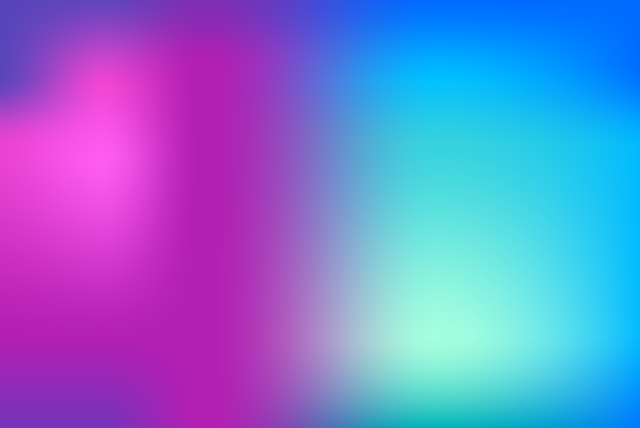
This background is drawn by a Shadertoy shader. Its source:

```glsl
// A soft mesh gradient: pink glow on the left, mint and cyan glow on the right.
// Four vertical colour ramps stand at fixed columns; each ramp is built from
// eased blends going upward, and neighbouring ramps are eased together sideways.

// Colours
const vec3 INDIGO  = vec3(0.47, 0.20, 0.73);
const vec3 VIOLET  = vec3(0.34, 0.27, 0.73);
const vec3 PURPLE  = vec3(0.50, 0.18, 0.70);
const vec3 MAGENTA = vec3(0.70, 0.12, 0.70);
const vec3 ORCHID  = vec3(0.91, 0.26, 0.82);
const vec3 PINK    = vec3(1.00, 0.36, 0.95);
const vec3 ROSE    = vec3(0.94, 0.27, 0.82);
const vec3 TEAL    = vec3(0.00, 0.70, 0.72);
const vec3 MINT    = vec3(0.65, 1.00, 0.87);
const vec3 AQUA    = vec3(0.20, 0.82, 0.87);
const vec3 CYAN    = vec3(0.00, 0.75, 1.00);
const vec3 SKY     = vec3(0.00, 0.73, 1.00);
const vec3 AZURE   = vec3(0.00, 0.48, 1.00);
const vec3 BLUE    = vec3(0.00, 0.42, 1.00);

// Column positions across the canvas, 0 to 1
const float GLOW_X = 0.156;
const float BAND_X = 0.319;
const float MINT_X = 0.684;

const float SOFTNESS     = 0.5;  // 0 = linear blends, 1 = fully smooth blends
const float RIGHT_FALLOFF = 1.7; // how long the mint glow holds to the right
const float FLOOR_FALLOFF = 1.7; // how quickly the mint sinks into teal

// Blend weight between a and b, part linear and part smooth
float ease(float a, float b, float x) {
    float t = clamp((x - a) / (b - a), 0.0, 1.0);
    return mix(t, smoothstep(0.0, 1.0, t), SOFTNESS);
}

// Left edge: orchid with a violet upper corner
vec3 edgeRamp(float y) {
    vec3 c = mix(INDIGO, MAGENTA, ease(0.0, 0.22, y));
    c = mix(c, ORCHID, ease(0.20, 0.63, y));
    return mix(c, VIOLET, smoothstep(0.66, 0.83, y));
}

// Centre of the pink glow
vec3 glowRamp(float y) {
    vec3 c = mix(INDIGO, MAGENTA, ease(0.0, 0.22, y));
    c = mix(c, PINK, ease(0.20, 0.63, y));
    c = mix(c, ROSE, ease(0.63, 0.82, y));
    return mix(c, VIOLET, ease(0.80, 1.02, y));
}

// Even magenta band that darkens near the top
vec3 bandRamp(float y) {
    return mix(MAGENTA, PURPLE, smoothstep(0.84, 1.0, y));
}

// Mint glow rising through aqua and cyan to blue
vec3 mintRamp(float y) {
    float sink = pow(clamp(1.0 - y / 0.22, 0.0, 1.0), FLOOR_FALLOFF);
    vec3 c = mix(MINT, TEAL, sink);
    c = mix(c, AQUA, ease(0.21, 0.69, y));
    c = mix(c, CYAN, ease(0.67, 0.83, y));
    return mix(c, BLUE, ease(0.81, 1.0, y));
}

// Right edge: sky blue between two deeper corners
vec3 skyRamp(float y) {
    vec3 c = mix(AZURE, SKY, ease(0.0, 0.22, y));
    return mix(c, BLUE, smoothstep(0.64, 0.86, y));
}

void mainImage(out vec4 fragColor, in vec2 fragCoord) {
    vec2 uv = fragCoord / iResolution.xy;

    // Join the ramps from left to right
    vec3 color = mix(edgeRamp(uv.y), glowRamp(uv.y), ease(0.0, GLOW_X, uv.x));
    color = mix(color, bandRamp(uv.y), smoothstep(GLOW_X, BAND_X, uv.x));
    color = mix(color, mintRamp(uv.y), smoothstep(BAND_X, MINT_X, uv.x));

    float right = clamp((uv.x - MINT_X) / (1.0 - MINT_X), 0.0, 1.0);
    color = mix(color, skyRamp(uv.y), pow(right, RIGHT_FALLOFF));

    fragColor = vec4(color, 1.0);
}
```
